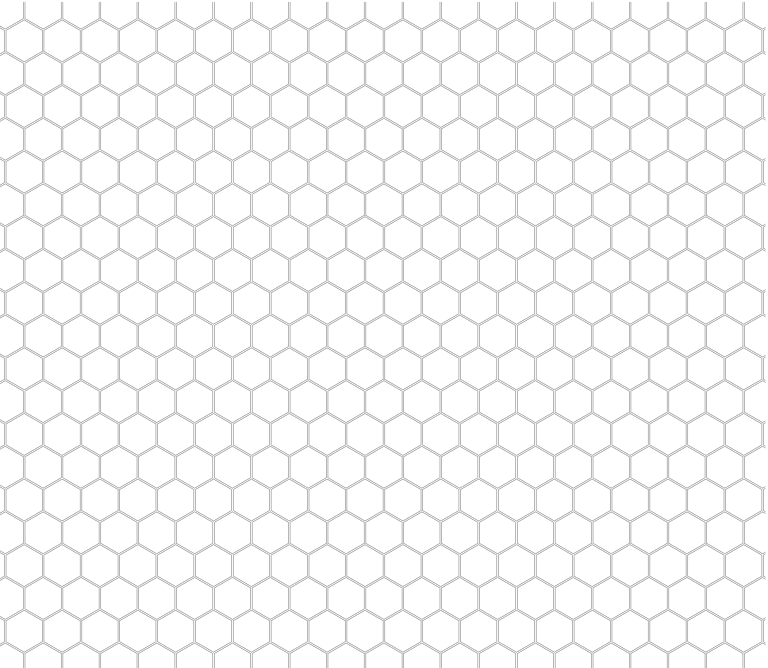
Give the GLSL for this pattern, as a Shadertoy shader.

```glsl
const float SQRT3 = 1.7320508;

// Offset from the nearest centre of a pointy-top hexagon grid, one unit flat to flat
vec2 hexOffset(vec2 p) {
    vec2 period = vec2(1.0, SQRT3);
    vec2 a = mod(p + 0.5 * period, period) - 0.5 * period;
    vec2 b = mod(p, period) - 0.5 * period;
    return dot(a, a) < dot(b, b) ? a : b;
}

// Distance from inside a hexagon to its nearest side
float hexEdgeDistance(vec2 offset) {
    vec2 q = abs(offset);
    return 0.5 - max(q.x, dot(q, vec2(0.5, 0.5 * SQRT3)));
}

// Share of a pixel covered by a straight stroke at distance d
float strokeCoverage(float d, float halfWidth, float pixel) {
    float upper = min(d + 0.5 * pixel, halfWidth);
    float lower = max(d - 0.5 * pixel, -halfWidth);
    return max(upper - lower, 0.0) / pixel;
}

// Two parallel strokes, one on each side of the shared edge
float doubleStroke(float d, float gap, float halfWidth, float pixel) {
    return strokeCoverage(d - gap, halfWidth, pixel)
         + strokeCoverage(d + gap, halfWidth, pixel);
}

// One below the limit, zero above it, with a one-pixel ramp
float below(float x, float limit, float pixel) {
    return clamp((limit - x) / pixel + 0.5, 0.0, 1.0);
}

void mainImage(out vec4 fragColor, in vec2 fragCoord) {
    const float cellsAcross = 20.28;
    const vec2 gridOrigin = vec2(0.639, 16.56);
    const float strokeGap = 0.021;
    const float strokeHalfWidth = 0.0082;
    const vec3 paper = vec3(1.0);
    const vec3 ink = vec3(0.54);

    float pixel = cellsAcross / iResolution.x;
    vec2 p = fragCoord * pixel;

    float edge = hexEdgeDistance(hexOffset(p - gridOrigin));
    float lines = doubleStroke(edge, strokeGap, strokeHalfWidth, pixel);

    // Narrow blank margin along the right and top
    vec2 limit = iResolution.xy * pixel - vec2(0.065, 0.05);
    lines *= below(p.x, limit.x, pixel) * below(p.y, limit.y, pixel);

    fragColor = vec4(mix(paper, ink, min(lines, 1.0)), 1.0);
}
```
